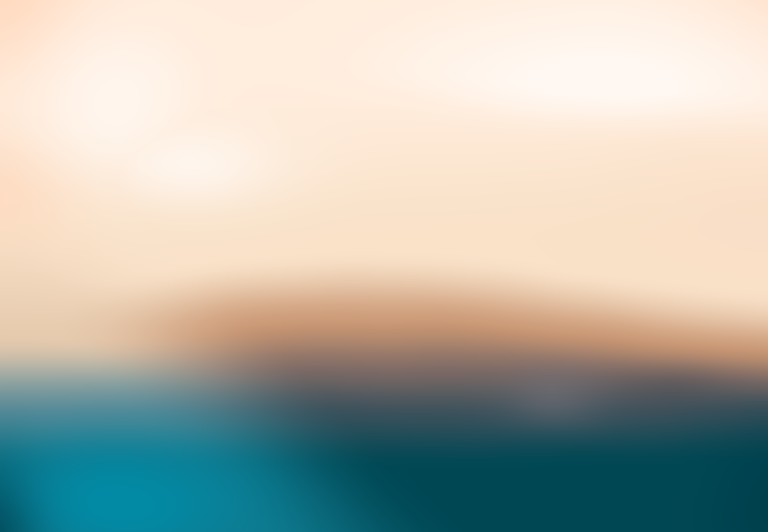
Write a WebGL 1 fragment shader that draws this background.

```glsl
precision highp float;
uniform vec2 u_resolution;

// Soft elliptical spot, 1 at its centre
float glow(vec2 p, vec2 centre, vec2 radius) {
    vec2 q = (p - centre) / radius;
    return exp(-dot(q, q));
}

// Blend towards a colour as height falls from high to low
vec3 fadeDown(vec3 above, vec3 below, float high, float low, float height) {
    return mix(below, above, smoothstep(low, high, height));
}

// Layered sines that bend the mist
float drift(vec2 p) {
    float sum = 0.0;
    float weight = 0.5;
    for (int i = 0; i < 3; i++) {
        sum += weight * sin(p.x + 1.4 * sin(p.y));
        p = mat2(1.5, 0.9, -0.9, 1.5) * p + 1.7;
        weight *= 0.5;
    }
    return sum;
}

// Pale sky with two bright clouds and peach corners
vec3 skyColour(vec2 p) {
    vec3 peach = vec3(1.0, 0.84, 0.73);
    vec3 cream = vec3(1.0, 0.97, 0.945);
    vec3 sky = fadeDown(vec3(1.0, 0.925, 0.86), vec3(0.975, 0.885, 0.785), 0.85, 0.55, p.y);
    sky = mix(sky, peach, 0.85 * glow(p, vec2(0.0, 1.03), vec2(0.13, 0.17)));
    sky = mix(sky, peach, 0.55 * glow(p, vec2(1.02, 1.03), vec2(0.12, 0.2)));
    sky = mix(sky, peach, 0.6 * glow(p, vec2(0.0, 0.64), vec2(0.11, 0.1)));
    sky = mix(sky, vec3(0.98, 0.86, 0.77), 0.5 * glow(p, vec2(1.02, 0.6), vec2(0.2, 0.12)));

    // The right cloud has a firmer, sloping underside
    float underside = smoothstep(0.0, 0.12, p.y - 0.83 + 0.13 * p.x);
    float rightCloud = underside * glow(p, vec2(0.78, 0.84), vec2(0.27, 0.15));
    float leftCloud = glow(p, vec2(0.15, 0.8), vec2(0.1, 0.16));
    leftCloud = max(leftCloud, glow(p, vec2(0.25, 0.69), vec2(0.12, 0.08)));
    sky = mix(sky, cream, min(1.0, 1.15 * rightCloud));
    return mix(sky, cream, 0.85 * leftCloud);
}

// Brown haze sinking into deep teal
vec3 warmShore(vec3 sky, float y) {
    vec3 c = fadeDown(sky, vec3(0.79, 0.59, 0.45), 0.535, 0.38, y);
    c = fadeDown(c, vec3(0.50, 0.42, 0.40), 0.41, 0.30, y);
    c = fadeDown(c, vec3(0.24, 0.32, 0.36), 0.33, 0.22, y);
    return fadeDown(c, vec3(0.0, 0.28, 0.33), 0.25, 0.12, y);
}

// Pale haze sinking into bright water
vec3 coolShore(vec3 sky, float y) {
    vec3 c = fadeDown(sky, vec3(0.90, 0.79, 0.68), 0.60, 0.33, y);
    c = fadeDown(c, vec3(0.37, 0.55, 0.60), 0.37, 0.21, y);
    return fadeDown(c, vec3(0.06, 0.47, 0.55), 0.25, 0.11, y);
}

void main() {
    vec2 uv = gl_FragCoord.xy / u_resolution;
    vec2 p = uv + 0.01 * vec2(drift(uv * 9.0), drift(uv * 8.0 + 4.0));

    // A broad ridge lifts the haze, mostly in its upper part
    float ridge = 0.085 * (1.0 - glow(p, vec2(0.46, 0.0), vec2(0.36, 9.0)));
    float hazeY = p.y + ridge * smoothstep(0.18, 0.42, p.y);

    vec3 sky = skyColour(p);
    float shoreX = 0.42 - 0.65 * (p.y - 0.1);
    float warmth = smoothstep(shoreX - 0.17, shoreX + 0.12, p.x);
    vec3 colour = mix(coolShore(sky, p.y), warmShore(sky, hazeY), warmth);

    // Lilac mist beside a dark bank
    colour = mix(colour, vec3(0.46, 0.45, 0.48), 0.5 * glow(p, vec2(0.73, 0.255), vec2(0.065, 0.055)));
    colour = mix(colour, vec3(0.25, 0.29, 0.33), 0.4 * glow(p, vec2(0.87, 0.265), vec2(0.08, 0.045)));

    // Lit water and shaded corner
    colour = mix(colour, vec3(0.0, 0.55, 0.66), 0.9 * glow(p, vec2(0.16, 0.05), vec2(0.15, 0.11)));
    colour = mix(colour, vec3(0.0, 0.29, 0.35), 0.85 * glow(p, vec2(-0.01, 0.0), vec2(0.06, 0.13)));
    colour = mix(colour, vec3(0.0, 0.22, 0.27), 0.5 * glow(p, vec2(1.02, 0.05), vec2(0.09, 0.15)));

    gl_FragColor = vec4(colour, 1.0);
}
```
